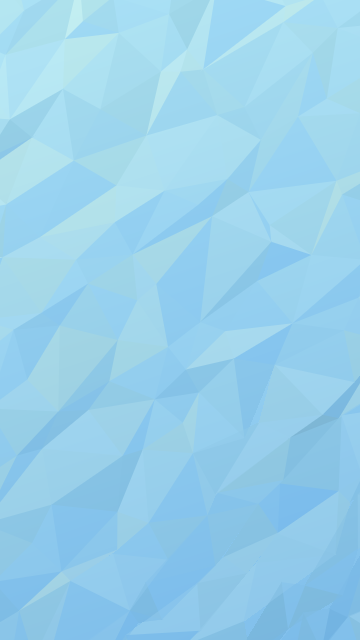
This background is drawn by a Shadertoy shader. Its source:

```glsl
// Low-poly sheet of pale blue facets, stretched along a rising diagonal.
// A jittered, rotated lattice is split into triangles; random vertex heights
// tilt each facet, and its slope shades a soft diagonal colour gradient.

const vec2  CELL_SIZE   = vec2(0.166, 0.106);  // lattice cell, in canvas widths
const float CELL_ANGLE  = 0.80;                // direction of the long side
const float JITTER      = 0.97;                // below 1 keeps every quad simple
const float RELIEF      = 0.108;               // height range of the vertices
const float FACET_NOISE = 0.022;               // random brightness per facet
const vec2  LIGHT_DIR   = vec2(-0.6, 0.8);
const vec3  SKY_TOP     = vec3(0.676, 0.890, 0.966);
const vec3  SKY_BOTTOM  = vec3(0.502, 0.748, 0.922);
const vec3  LIT_SHIFT   = vec3(0.100, 0.054, -0.008);
const vec3  SHADE_SHIFT = vec3(-0.070, -0.050, -0.010);
const vec3  DEEP_SHIFT  = vec3(-0.050, -0.090, -0.130);
const vec3  GREY_TINT   = vec3(0.012, -0.004, -0.050);

float hash(vec2 p) {
    return fract(sin(dot(p, vec2(127.1, 311.7))) * 43758.5453);
}

float cross2(vec2 a, vec2 b) {
    return a.x * b.y - a.y * b.x;
}

mat2 latticeRotation() {
    float c = cos(CELL_ANGLE), s = sin(CELL_ANGLE);
    return mat2(c, s, -s, c);
}

// Canvas position in xy, height in z
vec3 vertexAt(vec2 id) {
    vec2 offset = vec2(hash(id + 3.7), hash(id + 19.3)) - 0.5;
    vec2 pos = latticeRotation() * ((id + 0.5 + JITTER * offset) * CELL_SIZE);
    return vec3(pos, RELIEF * hash(id + 41.9));
}

// Signed distance to the line a-b, positive on its left
float edgeDistance(vec2 p, vec2 a, vec2 b) {
    return cross2(b - a, p - a) / max(length(b - a), 1e-5);
}

float triangleCoverage(vec2 p, vec3 a, vec3 b, vec3 c, float pixel) {
    float d = min(edgeDistance(p, a.xy, b.xy),
              min(edgeDistance(p, b.xy, c.xy), edgeDistance(p, c.xy, a.xy)));
    return clamp(d / pixel + 0.5, 0.0, 1.0);
}

// Colour shift of a facet from its slope, random brightness and grey-green tint
vec3 facetShift(vec3 a, vec3 b, vec3 c, float seed) {
    vec3 u = b - a, v = c - a;
    float area = max(cross2(u.xy, v.xy), 1e-5);
    vec2 slope = vec2(u.z * v.y - v.z * u.y, v.z * u.x - u.z * v.x) / area;
    float tilt = dot(slope, LIGHT_DIR);
    float shade = tilt / sqrt(1.0 + tilt * tilt);
    float dark = max(-shade, 0.0);
    float glow = FACET_NOISE * (2.0 * fract(seed * 7.31) - 1.0);
    return LIT_SHIFT * max(shade, 0.0) + SHADE_SHIFT * dark
         + DEEP_SHIFT * pow(dark, 16.0) + GREY_TINT * seed * seed
         + glow * vec3(1.0, 0.7, 0.1);
}

// Adds one triangle: weighted shift in rgb, weight in a
vec4 facet(vec2 p, vec3 a, vec3 b, vec3 c, float seed, float pixel) {
    float w = triangleCoverage(p, a, b, c, pixel);
    return vec4(facetShift(a, b, c, seed) * w, w);
}

void mainImage(out vec4 fragColor, in vec2 fragCoord) {
    vec2 p = fragCoord / iResolution.x;
    vec2 uv = fragCoord / iResolution.xy;
    float pixel = 1.0 / iResolution.x;
    vec2 cell = floor((p * latticeRotation()) / CELL_SIZE);

    // Quads that can reach this cell, each cut along its shorter valid diagonal
    vec4 sum = vec4(0.0);
    for (int j = -1; j <= 0; j++) {
        for (int i = -1; i <= 0; i++) {
            vec2 id = cell + vec2(i, j);
            vec3 a = vertexAt(id);
            vec3 b = vertexAt(id + vec2(1, 0));
            vec3 c = vertexAt(id + vec2(1, 1));
            vec3 d = vertexAt(id + vec2(0, 1));
            vec2 ac = c.xy - a.xy, bd = d.xy - b.xy;
            bool acFits = cross2(b.xy - a.xy, ac) > 0.0 && cross2(ac, d.xy - a.xy) > 0.0;
            bool bdFits = cross2(bd, a.xy - b.xy) > 0.0 && cross2(c.xy - b.xy, bd) > 0.0;
            bool useAC = acFits && (!bdFits || dot(ac, ac) < dot(bd, bd));
            float s1 = hash(id + 83.5), s2 = hash(id + 97.2);
            if (useAC) {
                sum += facet(p, a, b, c, s1, pixel) + facet(p, a, c, d, s2, pixel);
            } else {
                sum += facet(p, a, b, d, s1, pixel) + facet(p, b, c, d, s2, pixel);
            }
        }
    }

    // Gradient from the upper left to the lower right
    float fall = clamp(0.84 * (1.0 - uv.y) + 0.16 * uv.x, 0.0, 1.0);
    vec3 col = mix(SKY_TOP, SKY_BOTTOM, fall) + sum.rgb / max(sum.a, 1e-4);
    fragColor = vec4(clamp(col, 0.0, 1.0), 1.0);
}
```
